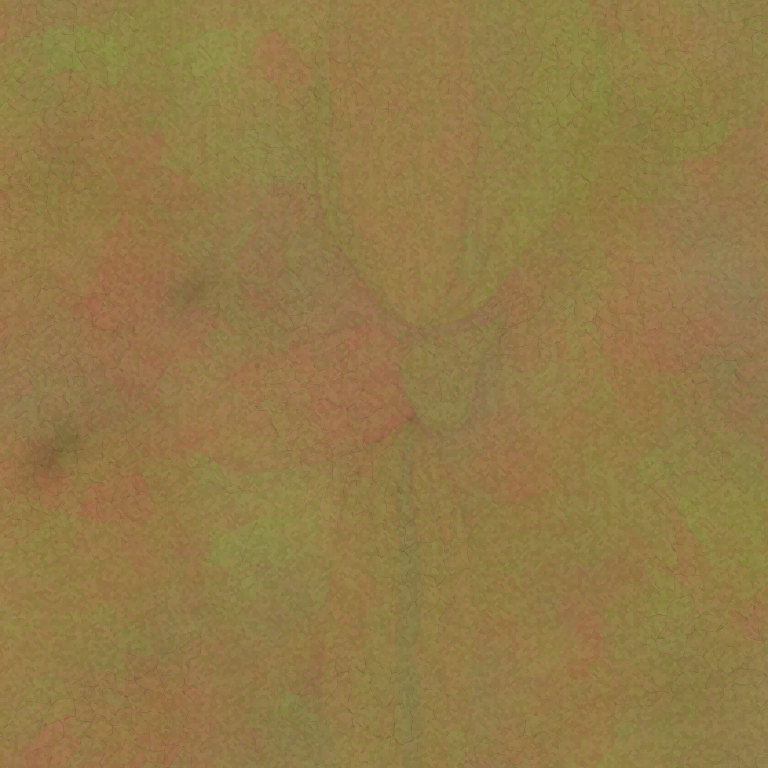
Reproduce this background procedurally as a WebGL 1 fragment shader.

```glsl
precision highp float;
uniform vec2 u_resolution;

#define PI 3.14159265
#define BASE_COLOR vec3(0.592, 0.483, 0.277)
#define HUE_SHIFT vec3(0.036, -0.046, 0.012)
#define GREY_COLOR vec3(0.500, 0.480, 0.330)
#define PATCH_SCALE 19.0
#define PEBBLE_SCALE 38.0
#define GRAIN_SCALE 210.0
#define SEAM_DEPTH 0.042
#define GRAIN_DEPTH 0.046
#define EDGE_SOFT 0.0022

vec2 hash2(vec2 p) {
  vec2 h = vec2(dot(p, vec2(127.1, 311.7)), dot(p, vec2(269.5, 183.3)));
  return fract(sin(h) * 43758.5453);
}

// Layered sines, roughly -1 to 1
float waves(vec2 p) {
  float sum = 0.0, amp = 0.75;
  p = p * 5.0 + 2.3;
  for (int i = 0; i < 4; i++) {
    p = mat2(0.8, 0.6, -0.6, 0.8) * p * 1.6 + 0.6 * sin(p.yx * 1.3);
    sum += amp * sin(p.x) * cos(p.y + 0.7);
    amp *= 0.72;
  }
  return sum;
}

// Cellular noise: nearest site in xy, gap to the second nearest in z
vec3 cells(vec2 p) {
  vec2 base = floor(p), site = p;
  float first = 9.0, second = 9.0;
  for (int y = -1; y <= 1; y++) {
    for (int x = -1; x <= 1; x++) {
      vec2 id = base + vec2(float(x), float(y));
      vec2 candidate = id + 0.1 + 0.8 * hash2(id);
      float d = distance(p, candidate);
      if (d < first) {
        second = first;
        first = d;
        site = candidate;
      } else {
        second = min(second, d);
      }
    }
  }
  return vec3(site, second - first);
}

// Petal from a base point: signed distance, then across and along coordinates
vec3 petal(vec2 p, vec2 base, float angle, float len, float width) {
  vec2 dir = vec2(sin(angle), cos(angle)), d = p - base;
  float along = dot(d, dir);
  float across = d.x * dir.y - d.y * dir.x;
  float halfWidth = width * sin(PI * pow(clamp(along / len, 0.0, 1.0), 0.65));
  float dist = max(abs(across) - halfWidth, max(-along, along - len));
  return vec3(dist, across, along);
}

// Layer a petal over the tint (hue, grey, shade) and the grain coordinates
void addPetal(vec3 shape, vec3 petalTint, float cover, inout vec3 tint, inout vec2 flow) {
  float mask = smoothstep(EDGE_SOFT, -EDGE_SOFT, shape.x);
  tint = mix(tint, petalTint, mask * cover);
  float rim = exp(-abs(shape.x) / 0.005) * smoothstep(0.45, 0.05, shape.z);
  tint += vec3(0.35, 0.08, -0.015) * rim;
  if (shape.x < 0.0) flow = shape.yz * vec2(1.25, 0.65) + 3.0;
}

// Soft shadow stretched along the rising diagonal
float smudge(vec2 d, float size) {
  vec2 turned = vec2(d.x + d.y, 1.8 * (d.y - d.x)) * 0.7;
  return exp(-dot(turned, turned) / (size * size));
}

void main() {
  vec2 p = gl_FragCoord.xy / u_resolution;
  vec2 bent = p + 0.012 * sin(p.yx * vec2(31.0, 27.0) + 3.0 * sin(p * 9.0));
  vec2 ripple = 0.0028 * sin(p.yx * 150.0 + 2.0 * sin(p * 67.0));

  // Background patches take the broad field at their sites
  vec3 patchCell = cells((bent + ripple) * PATCH_SCALE);
  vec2 patchSite = patchCell.xy / PATCH_SCALE;
  float patchFill = smoothstep(0.0, 0.06, patchCell.z);
  float field = mix(waves(p), waves(patchSite), patchFill);
  float clusters = mix(0.0, waves(patchSite * 2.3 + 5.0), patchFill);
  float band = exp(-pow((p.y - 0.53) / 0.13, 2.0));
  float greyField = waves(p * 0.8 + 4.7);
  vec3 tint = vec3(field * 0.62 + clusters * 0.36 + band * 0.5 - 0.08,
                   0.12 + 0.24 * greyField, 0.016 * waves(p + 8.0));
  vec2 flow = bent;

  // Side petals
  addPetal(petal(bent, vec2(0.55, 0.52), -1.85, 0.38, 0.085),
           vec3(0.95, 0.05, 0.006), 0.5, tint, flow);
  addPetal(petal(bent, vec2(0.535, 0.45), 0.65, 0.19, 0.045),
           vec3(-0.35, 0.22, 0.0), 0.75, tint, flow);

  // Nested petals above and below the pinch
  vec2 soft = mix(p, bent, 0.35);
  for (int i = 0; i < 3; i++) {
    float k = float(i);
    vec3 upper = petal(soft, vec2(0.54, 0.57), 0.15 - 0.10 * k,
                       0.95, 0.18 - 0.043 * k);
    addPetal(upper, vec3(-0.75 + 0.48 * k, 0.18 * k * (2.0 - k), 0.004 * k),
             0.72, tint, flow);
    vec3 lower = petal(soft, vec2(0.53, 0.45), PI + 0.03 - 0.02 * k,
                       0.80, 0.10 - 0.043 * k);
    addPetal(lower, vec3(-0.1 - 0.2 * k, 0.1 * k * k, -0.005 * k), 0.72, tint, flow);
  }

  // Pebbles and their broken seams
  vec3 pebble = cells((flow + ripple) * PEBBLE_SCALE);
  vec3 grain = cells(p * GRAIN_SCALE);
  vec2 speck = hash2(floor(grain.xy)) - 0.5;
  vec2 pebbleRandom = hash2(floor(pebble.xy) + 17.0);
  float pebbleFill = smoothstep(0.0, 0.08, pebble.z);
  float broken = smoothstep(-0.45, 0.25, speck.y);
  float seam = (1.0 - smoothstep(0.01, 0.08, pebble.z)) * broken
             * smoothstep(-0.7, 0.7, waves(p * 1.4 + 1.9));
  float patchSeam = (1.0 - smoothstep(0.005, 0.04, patchCell.z)) * broken;
  tint.x += (pebbleRandom.x - 0.5) * 0.55 * pebbleFill;
  tint.y += (pebbleRandom.y - 0.5) * 0.16 * pebbleFill + 0.2 * seam;

  // Fine grain and soft shadows
  float shadow = smudge(p - vec2(0.07, 0.41), 0.05)
               + 0.6 * smudge(p - vec2(0.25, 0.62), 0.035);
  vec3 color = BASE_COLOR + HUE_SHIFT * clamp(tint.x, -1.2, 1.5);
  color = mix(color, GREY_COLOR, clamp(tint.y + 0.3 * shadow, 0.0, 0.7));
  color += tint.z - 0.06 * shadow - SEAM_DEPTH * (seam + 0.4 * patchSeam);
  color += GRAIN_DEPTH * (speck.x + vec3(0.6, -0.4, 0.6) * speck.y);
  gl_FragColor = vec4(color, 1.0);
}
```
